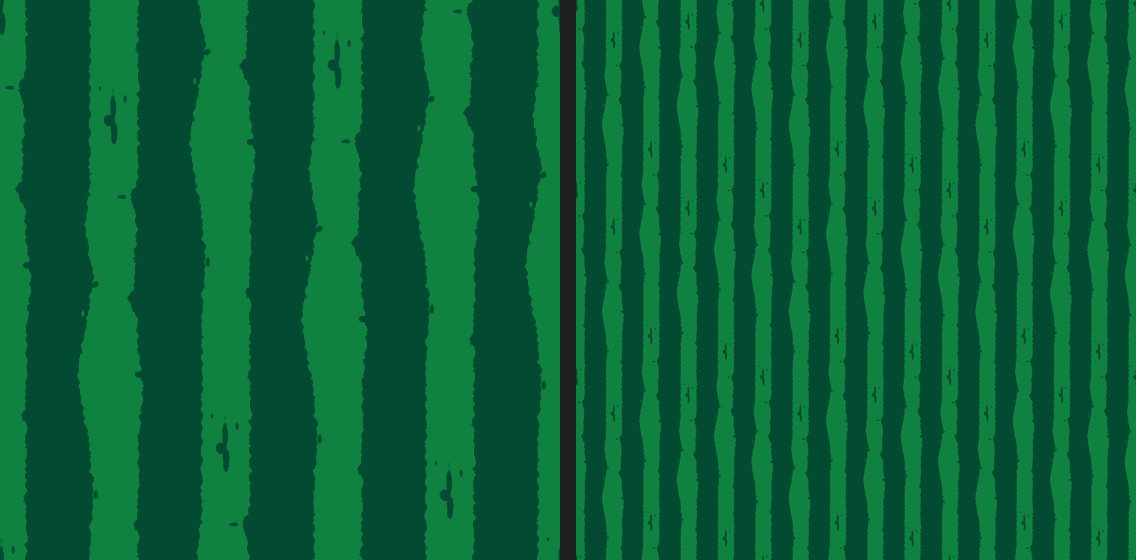
Left: one tile. Right: repeated 3 by 3.
Reproduce this pattern procedurally as a three.js fragment shader.

```glsl
// Ragged vertical melon-rind stripes, five across, with torn edges and small dark flecks.
varying vec2 vUv;

// Lengths below are thousandths of the canvas; y runs downward inside a stripe.
float wrapHeight(float y) {
  return mod(y + 500.0, 1000.0) - 500.0;
}

vec2 hash2(vec2 cell) {
  return fract(sin(vec2(dot(cell, vec2(127.1, 311.7)), dot(cell, vec2(269.5, 183.3)))) * 43758.5);
}

// Cellular noise: distance to the nearest point, wrapping after the given rows.
float cellNoise(vec2 p, float rows) {
  vec2 q = p * rows / 1000.0;
  vec2 base = floor(q);
  float nearest = 2.0;
  for (int j = -1; j <= 1; j++) {
    for (int i = -1; i <= 1; i++) {
      vec2 cell = base + vec2(float(i), float(j));
      vec2 point = cell + hash2(vec2(cell.x, mod(cell.y, rows)));
      nearest = min(nearest, length(q - point));
    }
  }
  return nearest;
}

// Smooth swelling of an edge around one height.
float bulge(float y, float center, float width) {
  float d = wrapHeight(y - center) / width;
  return exp(-d * d);
}

// Approximate signed distance to an ellipse.
float fleck(vec2 p, vec2 center, vec2 radius) {
  vec2 d = vec2(p.x - center.x, wrapHeight(p.y - center.y));
  return (length(d / radius) - 1.0) * min(radius.x, radius.y);
}

// Each stripe is the same shape, slid to its own height.
float stripeStart(float column) {
  return column < 0.5 ? 17.0 : column < 1.5 ? 212.0 : column < 2.5 ? 797.0
       : column < 3.5 ? 113.0 : 881.0;
}

void main() {
  float column = floor(vUv.x * 5.0 + 0.5);
  vec2 p = vec2((vUv.x * 5.0 - column) * 200.0,
                wrapHeight((1.0 - vUv.y) * 1000.0 - stripeStart(mod(column, 5.0))));

  // Scalloped and finely torn roughness
  float rough = 7.0 * (cellNoise(p, 70.0) - 0.45) + 2.5 * (cellNoise(p, 200.0) - 0.45);

  // Wandering edges of the light stripe
  float left = -39.5 - 8.0 * bulge(p.y, 190.0, 45.0) + 6.0 * bulge(p.y, 285.0, 35.0)
             - 21.0 * bulge(p.y, 460.0, 85.0) + 7.0 * bulge(p.y, 673.0, 50.0);
  float right = 47.0 - 6.0 * bulge(p.y, 250.0, 110.0) - 12.0 * bulge(p.y, 140.0, 17.0)
              - 14.0 * bulge(p.y, 324.0, 18.0) + 8.0 * bulge(p.y, 485.0, 55.0)
              - 8.0 * bulge(p.y, 725.0, 9.0) - 5.0 * bulge(p.y, 876.0, 8.0);
  float light = min(p.x - left, right - p.x) + rough;

  // Long dark fleck in the middle, with its side bulge
  float dark = fleck(p, vec2(2.0, -22.0), vec2(4.5, 25.0));
  dark = min(dark, fleck(p, vec2(-6.0, 3.0), vec2(9.0, 10.0)));
  dark = min(dark, fleck(p, vec2(4.0, 24.0), vec2(6.0, 21.0)));

  // Loose specks
  dark = min(dark, fleck(p, vec2(-22.0, -54.0), vec2(2.5, 3.5)));
  dark = min(dark, fleck(p, vec2(23.0, -36.0), vec2(2.5, 6.0)));
  dark = min(dark, fleck(p, vec2(17.0, 139.0), vec2(7.0, 3.5)));

  // Chips torn into the edges
  dark = min(dark, fleck(p, vec2(-30.0, 296.0), vec2(6.0, 6.0)));
  dark = min(dark, fleck(p, vec2(-29.0, 672.0), vec2(5.0, 9.0)));
  dark = min(dark, fleck(p, vec2(48.0, 457.0), vec2(9.0, 5.5)));
  light = min(light, dark + 0.4 * rough);

  // Small light chip in the dark stripe
  light = max(light, -fleck(p, vec2(-52.0, 348.0), vec2(2.5, 5.0)));

  vec3 darkGreen = vec3(0.01, 0.29, 0.20);
  vec3 lightGreen = vec3(0.06, 0.51, 0.25);
  gl_FragColor = vec4(mix(darkGreen, lightGreen, smoothstep(-1.0, 1.0, light)), 1.0);
}
```
